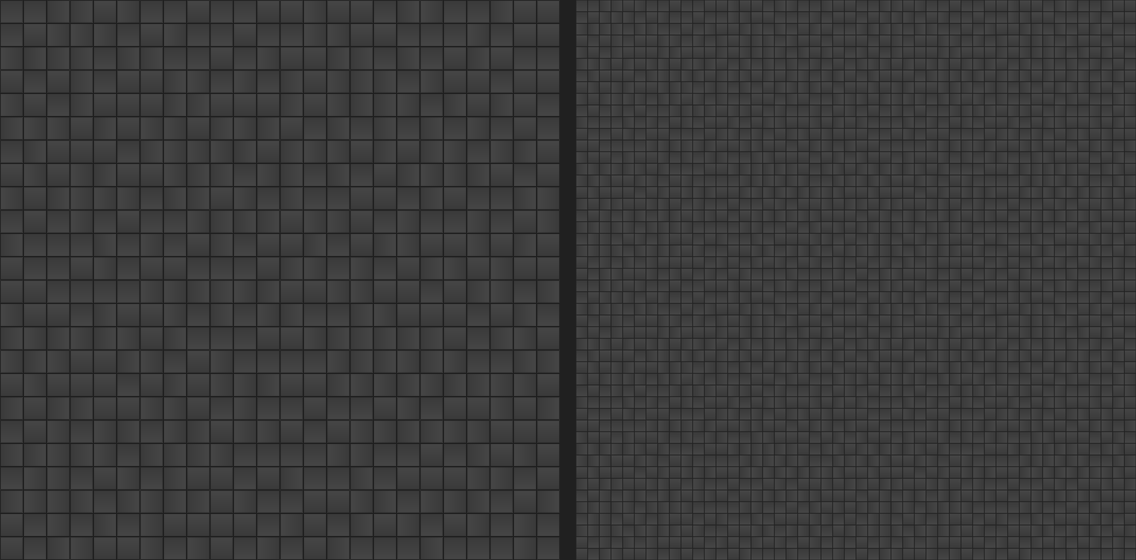
Left, the tile; right, the same tile 2 across and 2 down.
Reproduce this texture procedurally as a three.js fragment shader.

```glsl
// A dark grid of square tiles divided by thin, nearly black lines.
// Each tile has a soft linear gradient, and a hash of its cell turns that
// gradient to one of four directions: right, left, up or down.

#define TILES 24.0
#define LINE_WIDTH 0.0625
#define EDGE_SOFTNESS 0.045
#define TILE_DARK vec3(0.226)
#define TILE_LIGHT vec3(0.274)
#define LINE_COLOR vec3(0.12)
#define SEED 3.7

varying vec2 vUv;

float hash(vec2 p) {
  return fract(sin(dot(p, vec2(127.1, 311.7)) + SEED) * 43758.5453);
}

// Position along the tile's gradient, from 0 (dark) to 1 (light)
float tileGradient(vec2 cell, vec2 local) {
  float along = hash(cell) < 0.5 ? local.x : local.y;
  return hash(cell + 57.0) < 0.5 ? along : 1.0 - along;
}

// Coverage of the lines centred on the cell borders
float gridLine(vec2 local) {
  vec2 borderDistance = 0.5 - abs(local - 0.5);
  float d = min(borderDistance.x, borderDistance.y) - 0.5 * LINE_WIDTH;
  return clamp(0.5 - d / EDGE_SOFTNESS, 0.0, 1.0);
}

void main() {
  // Wrapped cell index and position within the cell
  vec2 grid = vUv * TILES;
  vec2 cell = mod(floor(grid), TILES);
  vec2 local = fract(grid);

  // Shaded tile, then the lines over it
  vec3 color = mix(TILE_DARK, TILE_LIGHT, tileGradient(cell, local));
  color = mix(color, LINE_COLOR, gridLine(local));

  gl_FragColor = vec4(color, 1.0);
}
```
